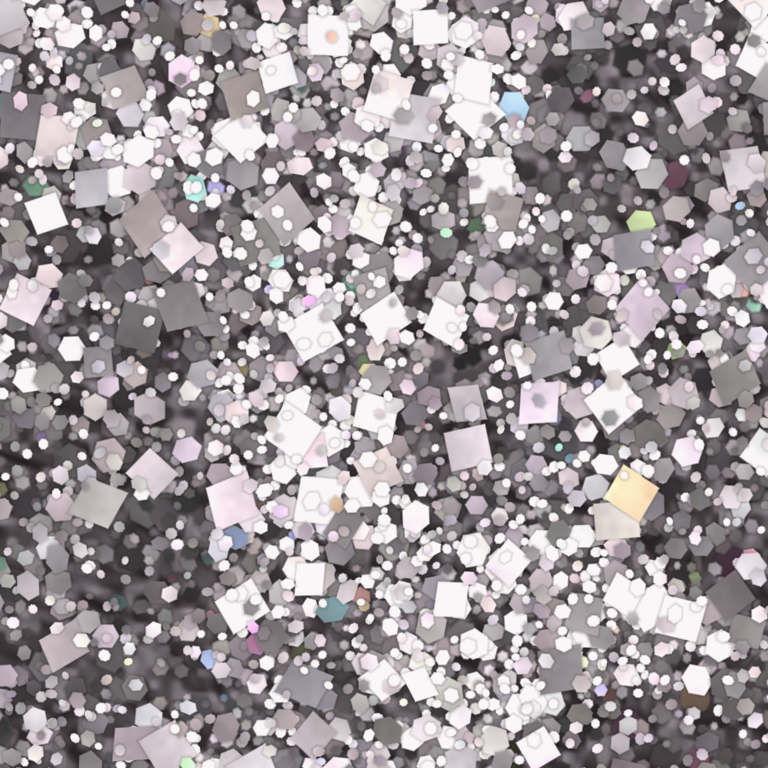
Write a three.js fragment shader that draws this texture.

```glsl
varying vec2 vUv;

const float TAU = 6.2831853;
const vec3 SILVER = vec3(1.0, 0.95, 0.975);
const vec3 HIGHLIGHT = vec3(0.985, 0.965, 0.967);
const vec3 DARK_BASE = vec3(0.15, 0.125, 0.135);
const vec3 GREY_BASE = vec3(0.66, 0.62, 0.645);
const float SHARP = 0.0016;        // half width of a smoothed edge near the surface
const float SOFT = 0.0026;         // the same for sunken grains
const float SHADOW_WIDTH = 0.005;
const float SHADOW_DEPTH = 0.13;
const float CLUMP_SCALE = 5.0;
const float VIVID_SHARE = 0.03;    // share of strongly coloured grains

vec3 hash3(vec2 p, float seed) {
  vec3 q = fract(vec3(p.xyx + seed * 7.31) * vec3(0.1031, 0.1030, 0.0973));
  q += dot(q, q.yxz + 33.33);
  return fract((q.xxy + q.yzz) * q.zyx);
}

float noise(vec2 p) {
  vec2 i = floor(p);
  vec2 f = fract(p);
  f = f * f * (3.0 - 2.0 * f);
  float low = mix(hash3(i, 1.0).x, hash3(i + vec2(1.0, 0.0), 1.0).x, f.x);
  float high = mix(hash3(i + vec2(0.0, 1.0), 1.0).x, hash3(i + 1.0, 1.0).x, f.x);
  return mix(low, high, f.y);
}

// Broad drifts of crowded, bright grains: 0 sparse, 1 crowded
float clumping(vec2 uv) {
  vec2 p = uv * CLUMP_SCALE;
  return smoothstep(0.2, 0.8, 0.65 * noise(p + 3.0) + 0.35 * noise(p * 2.7 + 9.0));
}

float polygonDistance(vec2 p, float sides, float radius) {
  float wedge = TAU / sides;
  float angle = atan(p.y, p.x + 1e-5);
  return cos(floor(0.5 + angle / wedge) * wedge - angle) * length(p) - radius;
}

vec2 rotate(vec2 p, float angle) {
  float c = cos(angle);
  float s = sin(angle);
  return vec2(c * p.x - s * p.y, s * p.x + c * p.y);
}

// Pale pearl tint for most grains, a stronger hue for a few
vec3 foilTint(float hue, float pick) {
  vec3 rainbow = 0.5 + 0.5 * cos(TAU * (hue + vec3(0.0, 0.33, 0.67)));
  float vivid = step(1.0 - VIVID_SHARE, pick);
  float amount = mix(0.09 * pick, 0.45, vivid);
  return SILVER * mix(vec3(1.0), 0.6 + 0.75 * rainbow, amount);
}

// Lays one layer of scattered polygon grains over the colour below
vec3 addGrains(vec3 color, vec2 uv, float scale, float sides, float radius,
               float density, vec2 toneRange, float edge, float seed) {
  vec2 cell = floor(uv * scale);
  for (int y = -1; y <= 1; y++) {
    for (int x = -1; x <= 1; x++) {
      vec2 id = cell + vec2(float(x), float(y));
      vec3 place = hash3(id, seed);
      vec3 form = hash3(id, seed + 11.0);
      vec3 look = hash3(id, seed + 23.0);
      float clump = clumping((id + place.xy) / scale);
      if (place.z > density * mix(0.6, 1.4, clump)) continue;

      // Random turn, tilt and size
      vec2 p = rotate(uv * scale - id - place.xy, form.x * TAU);
      p.y /= mix(0.72, 1.0, sqrt(form.y));
      p.x += p.y * 0.3 * (look.z - 0.5);
      float size = radius * mix(0.72, 1.12, form.z);
      float d = polygonDistance(p, sides, size) / scale;

      // Flat foil with a faint sheen and worn surface
      float tone = mix(toneRange.x, toneRange.y, look.x) * mix(0.8, 1.14, clump);
      tone *= 1.0 + 0.06 * p.x / size + 0.07 * (noise(uv * 90.0 + id) - 0.5);
      vec3 foil = min(tone * foilTint(look.y, fract(look.z * 17.0 + look.x)), HIGHLIGHT);

      float shade = 1.0 - smoothstep(0.0, SHADOW_WIDTH, d);
      color *= 1.0 - SHADOW_DEPTH * shade;
      color = mix(color, foil, 1.0 - smoothstep(-edge, edge, d));
    }
  }
  return color;
}

void main() {
  vec2 uv = vUv;

  // Dark streaky depth with blurred scraps of foil
  float bend = noise(uv * 9.0);
  float streak = noise(rotate(uv, 0.6) * vec2(35.0, 75.0) + 5.0 * bend);
  float scraps = smoothstep(0.35, 0.9, noise(uv * 65.0 + 5.0));
  vec3 color = mix(DARK_BASE, GREY_BASE, 0.45 * streak + 0.45 * scraps);

  // Sunken grains in shade
  color = addGrains(color, uv, 20.0, 6.0, 0.42, 0.6, vec2(0.2, 0.62), SOFT, 3.0);
  color = addGrains(color, uv, 36.0, 6.0, 0.4, 0.65, vec2(0.2, 0.8), SOFT, 5.0);
  color = addGrains(color, uv, 58.0, 6.0, 0.36, 0.25, vec2(0.35, 0.9), SOFT, 7.0);

  // Lit grains near the surface, with dust both under and over the large flakes
  color = addGrains(color, uv, 29.0, 6.0, 0.41, 0.4, vec2(0.4, 1.1), SHARP, 31.0);
  color = addGrains(color, uv, 56.0, 8.0, 0.38, 0.38, vec2(0.6, 1.3), SHARP, 29.0);
  color = addGrains(color, uv, 23.0, 6.0, 0.42, 0.42, vec2(0.46, 1.18), SHARP, 13.0);
  color = addGrains(color, uv, 14.0, 4.0, 0.38, 0.4, vec2(0.52, 1.28), SHARP, 17.0);
  color = addGrains(color, uv, 36.0, 6.0, 0.37, 0.25, vec2(0.58, 1.25), SHARP, 19.0);
  color = addGrains(color, uv, 54.0, 8.0, 0.38, 0.1, vec2(0.7, 1.4), SHARP, 37.0);

  gl_FragColor = vec4(clamp(color, 0.0, 1.0), 1.0);
}
```
